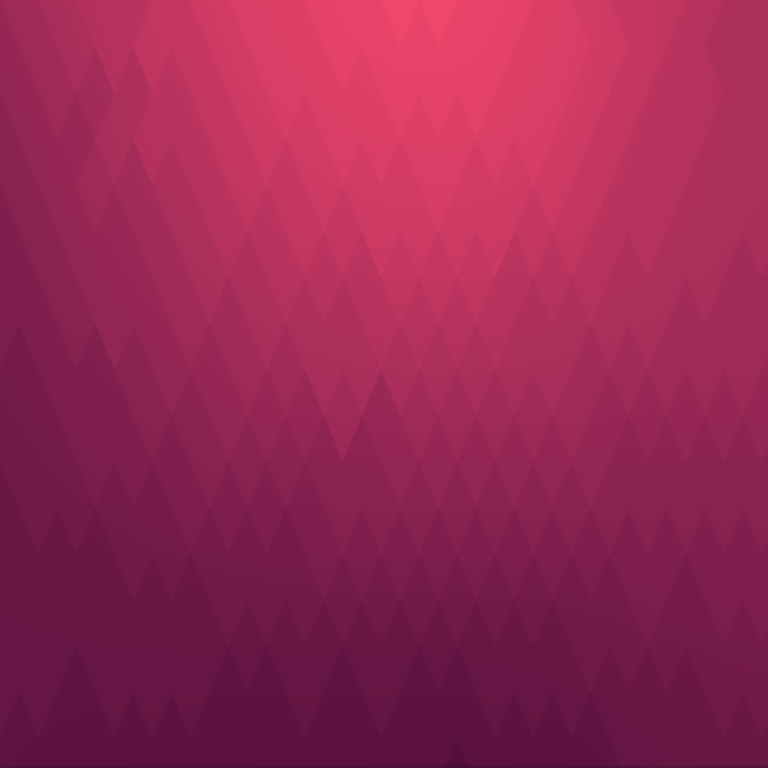
Write a three.js fragment shader that draws this background.

```glsl
// A tall-diamond mosaic lit by a pink glow at the top, fading to deep plum below.
// A smooth tone field is sampled at each diamond's centre, stepped into levels,
// and blended with the field itself; small box sampling softens the edges.

varying vec2 vUv;

const float HALF_PI = 1.5707963;
const vec2 DIAMOND_SIZE = vec2(0.0496, 0.12);
const vec2 LATTICE_ORIGIN = vec2(0.5208, 0.2786);
const float GLOW_X = 0.56;
const float LEVEL_STEP = 0.045;
const float LEVEL_JITTER = 0.014;
const float FACET_STRENGTH = 0.65;
const float EDGE_SOFTNESS = 0.0008;

// Sine-free hash of a lattice cell, 0 to 1
float hash21(vec2 cell) {
  vec3 q = fract(cell.xyx * vec3(0.1031, 0.103, 0.0973));
  q += dot(q, q.yzx + 33.33);
  return fract((q.x + q.y) * q.z);
}

// Brightness: left edge, glow column and right edge joined by eased curves
float toneField(vec2 p) {
  p = clamp(p, 0.0, 1.0);
  float left = 0.38 + 0.22 * pow(p.y, 1.6);
  float middle = 0.33 + 0.60 * smoothstep(-0.1, 1.05, p.y);
  float right = 0.41 + 0.25 * smoothstep(-0.1, 0.8, p.y);
  if (p.x < GLOW_X) {
    return mix(left, middle, pow(sin(HALF_PI * p.x / GLOW_X), 1.15));
  }
  float inward = (1.0 - p.x) / (1.0 - GLOW_X);
  return mix(right, middle, pow(max(sin(HALF_PI * inward), 0.0), 1.5));
}

// Index of the diamond holding p, counted along the two slanted axes
vec2 diamondCell(vec2 p, vec2 origin, vec2 size) {
  vec2 q = (p - origin) / size;
  return floor(vec2(q.x + q.y, q.x - q.y) + 0.5);
}

vec2 diamondCentre(vec2 cell, vec2 origin, vec2 size) {
  return origin + 0.5 * size * vec2(cell.x + cell.y, cell.x - cell.y);
}

// Stepped tone of one diamond
float facetTone(vec2 p) {
  vec2 cell = diamondCell(p, LATTICE_ORIGIN, DIAMOND_SIZE);
  float tone = toneField(diamondCentre(cell, LATTICE_ORIGIN, DIAMOND_SIZE));
  tone += LEVEL_JITTER * (hash21(cell + 57.0) - 0.5);
  return floor(tone / LEVEL_STEP + 0.5) * LEVEL_STEP;
}

// Plum to pink ramp, driven by its red value
vec3 plumToPink(float red) {
  float t = red - 0.41;
  return vec3(red, 0.09 + 0.348 * t, 0.27 + 0.38 * t - 0.2 * t * t);
}

void main() {
  // Average the facets over a small box for soft edges
  float facets = 0.0;
  for (int j = -1; j <= 1; j++) {
    for (int i = -1; i <= 1; i++) {
      facets += facetTone(vUv + EDGE_SOFTNESS * vec2(float(i), float(j)));
    }
  }
  facets /= 9.0;

  float tone = mix(toneField(vUv), facets, FACET_STRENGTH);
  vec3 color = plumToPink(tone);

  // Thin shade along the bottom edge
  color *= mix(0.85, 1.0, smoothstep(0.001, 0.006, vUv.y));
  gl_FragColor = vec4(color, 1.0);
}
```
